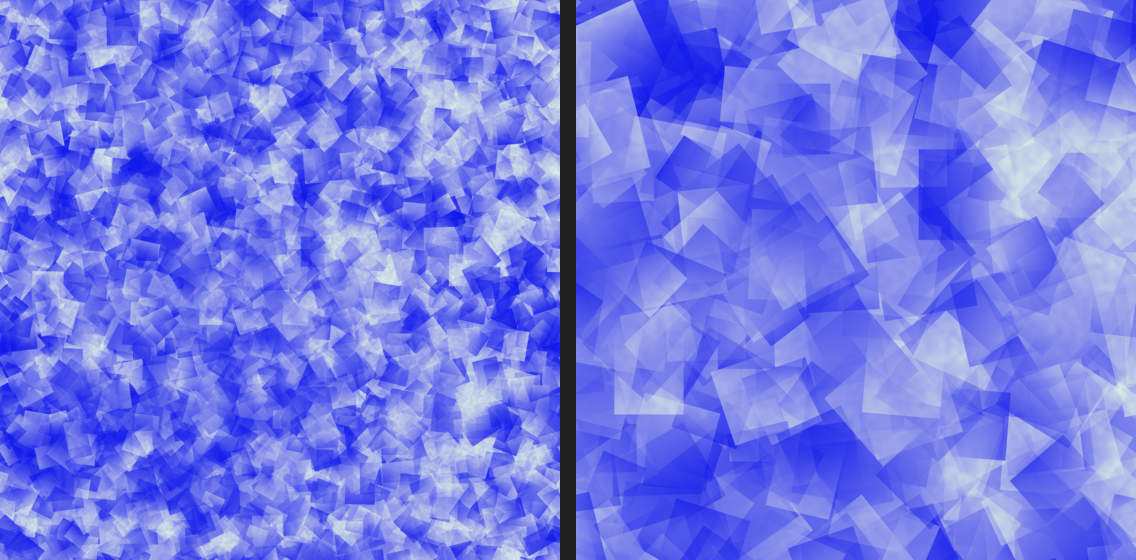
Left: the whole. Right: its middle third, enlarged.
Give the GLSL for this background, as a Shadertoy shader.

```glsl
// Seamless drift of overlapping translucent square flakes, deep blue to pale silver.

const float CELLS = 16.0;   // flakes per side in each layer
const int LAYERS = 13;

// Four random values in 0..1 from an integer cell, a layer and a seed.
vec4 hash4(vec2 cell, int layer, int seed) {
    uvec4 v = uvec4(uint(cell.x), uint(cell.y), uint(layer), uint(seed));
    v = v * 1664525u + 1013904u;
    v += v.yzxy * v.wxyz;
    v ^= v >> 16u;
    v += v.yzxy * v.wxyz;
    return vec4(v >> 8u) / 16777216.0;
}

// Value noise that wraps after a whole number of periods.
float wrapNoise(vec2 uv, float period, int seed) {
    vec2 p = uv * period;
    vec2 i = floor(p);
    vec2 f = fract(p);
    f = f * f * (3.0 - 2.0 * f);
    vec2 a = mod(i, period);
    vec2 b = mod(i + 1.0, period);
    float low = mix(hash4(a, 0, seed).x, hash4(vec2(b.x, a.y), 0, seed).x, f.x);
    float high = mix(hash4(vec2(a.x, b.y), 0, seed).x, hash4(b, 0, seed).x, f.x);
    return mix(low, high, f.y);
}

mat2 rotation(float angle) {
    float c = cos(angle);
    float s = sin(angle);
    return mat2(c, -s, s, c);
}

// Antialiased coverage of a box given its half size.
float boxMask(vec2 p, vec2 halfSize, float blur) {
    vec2 d = halfSize - abs(p);
    vec2 m = clamp(d / blur + 0.5, 0.0, 1.0);
    return m.x * m.y;
}

// Lays one layer of flakes over the tone; each fades from one side to the other.
float addFlakes(float tone, vec2 uv, int layer, float bias, float strength, float blur) {
    vec2 p = uv * CELLS + hash4(vec2(7.0, 3.0), layer, 5).xy;
    vec2 base = floor(p);
    for (int y = -1; y <= 1; y++) {
        for (int x = -1; x <= 1; x++) {
            vec2 cell = base + vec2(x, y);
            vec2 id = mod(cell, CELLS);
            vec4 place = hash4(id, layer, 1);
            vec4 look = hash4(id, layer, 2);
            vec2 q = rotation(6.2832 * place.z) * (p - cell - place.xy);
            float size = mix(0.27, 0.5, place.w);
            vec2 halfSize = size * vec2(1.0, mix(0.75, 1.05, look.y));
            float fade = clamp(0.5 + 0.5 * q.x / halfSize.x, 0.0, 1.0);
            float alpha = mix(0.04, 0.82, fade * sqrt(fade)) * mix(0.6, 1.0, look.z);
            float pale = smoothstep(0.25, 0.75, look.x + bias);
            float flakeTone = mix(0.04, 0.86, pale);
            tone = mix(tone, flakeTone, alpha * strength * boxMask(q, halfSize, blur));
        }
    }
    return tone;
}

// Deep blue through lavender to a faintly green silver.
vec3 palette(float tone) {
    vec3 blue = vec3(tone, tone + 0.03, 0.92);
    vec3 silver = vec3(tone - 0.01, tone + 0.05, 0.9);
    return mix(blue, silver, smoothstep(0.55, 0.85, tone));
}

void mainImage(out vec4 fragColor, in vec2 fragCoord) {
    vec2 uv = fragCoord / iResolution.xy;
    float blur = 1.3 * CELLS / iResolution.y;

    // Broad drifts of lighter, darker, crisper and hazier flakes.
    float drift = 0.6 * wrapNoise(uv, 5.0, 11) + 0.4 * wrapNoise(uv, 9.0, 12);
    float haze = wrapNoise(uv, 4.0, 13);
    float bias = 0.55 * (drift - 0.5);
    float strength = mix(1.0, 0.65, haze);

    float tone = 0.15 + 0.6 * drift;
    for (int layer = 0; layer < LAYERS; layer++) {
        tone = addFlakes(tone, uv, layer, bias, strength, blur);
    }

    // Fine paper grain, strongest on the pale flakes.
    float grain = 0.6 * wrapNoise(uv, 256.0, 21) + 0.4 * wrapNoise(uv, 110.0, 22) - 0.5;
    tone += 0.13 * grain * smoothstep(0.3, 0.8, tone);

    fragColor = vec4(palette(clamp(tone, 0.07, 0.9)), 1.0);
}
```
